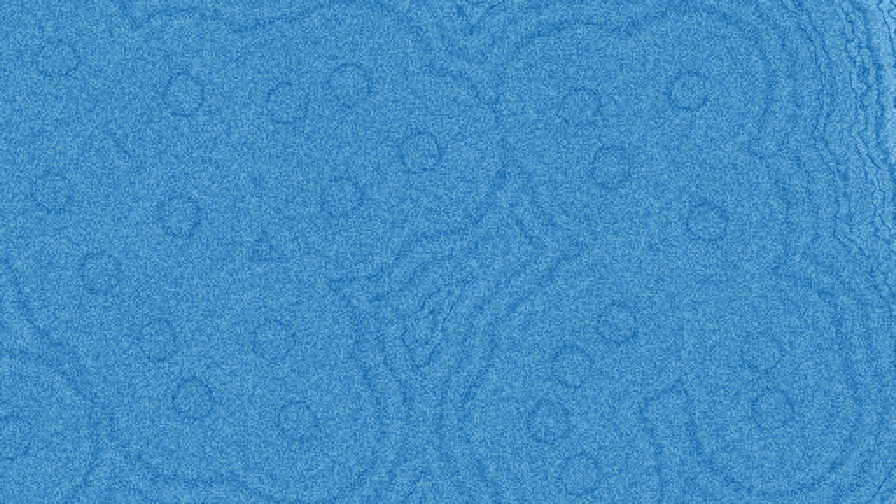
Give the GLSL for this texture, as a WebGL 2 fragment shader.

```glsl
#version 300 es
precision highp float;
// Grainy blue contour field: ragged rings around scattered seeds.
// The distance to the nearest seed drives faint rings nearby and bright,
// dark-edged bands in the empty regions; fine grain covers everything.

uniform vec2 u_resolution;
out vec4 fragColor;

const vec3 DEEP_BLUE = vec3(0.16, 0.47, 0.71);
const vec3 PALE_BLUE = vec3(0.40, 0.67, 0.85);
const ivec2 SEED_GRID = ivec2(6, 4);
const vec2 SEED_CELL = vec2(0.28, 0.25);
const vec2 MIDDLE_VOID = vec2(0.84, 0.33);
const vec2 UPPER_VOID = vec2(0.93, 1.02);
const float VOID_RADIUS = 0.30;
const float VOID_START = 0.265;
const float BAND_WIDTH = 0.03;
const float GRAIN_ROWS = 288.0;

// Integer hash: two uniform values per lattice cell
vec2 hash2(ivec2 cell, uint salt) {
    uvec2 v = uvec2(cell) * 1664525u + 1013904223u + salt * 747796u;
    v.x += v.y * 1664525u;
    v.y += v.x * 1664525u;
    v ^= v >> 16u;
    v.x += v.y * 1664525u;
    v.y += v.x * 1664525u;
    v ^= v >> 16u;
    return vec2(v >> 8u) / 16777216.0;
}

float valueNoise(vec2 p, uint salt) {
    ivec2 cell = ivec2(floor(p));
    vec2 f = fract(p);
    f = f * f * (3.0 - 2.0 * f);
    float a = hash2(cell, salt).x;
    float b = hash2(cell + ivec2(1, 0), salt).x;
    float c = hash2(cell + ivec2(0, 1), salt).x;
    float d = hash2(cell + ivec2(1, 1), salt).x;
    return mix(mix(a, b, f.x), mix(c, d, f.x), f.y);
}

// Soft line of half width w around zero
float softLine(float x, float w) {
    return exp(-x * x / (w * w));
}

// Moves a seed out of a circular void
vec2 pushOut(vec2 seed, vec2 center, float radius) {
    vec2 away = seed - center;
    float len = max(length(away), 0.001);
    return center + away * max(1.0, radius / len);
}

// Distance to jittered seeds; the upper rows stop short of the right edge
float seedDistance(vec2 p) {
    float nearest = 10.0;
    for (int j = 0; j < SEED_GRID.y; j++) {
        for (int i = 0; i < SEED_GRID.x; i++) {
            ivec2 cell = ivec2(i, j);
            vec2 jitter = mix(vec2(0.08), vec2(0.92), hash2(cell, 5u));
            vec2 seed = (vec2(cell) + jitter) * SEED_CELL;
            seed.x *= 1.0 - 0.2 * seed.y * seed.y;
            seed = pushOut(seed, UPPER_VOID, VOID_RADIUS);
            seed = pushOut(seed, MIDDLE_VOID, VOID_RADIUS);
            nearest = min(nearest, distance(p, seed));
        }
    }
    return nearest;
}

// Small dark ring at each seed, then ripples and two thin wide rings
float innerRings(float d) {
    float ripples = 0.07 * cos(d * 130.0) * smoothstep(0.06, 0.16, d);
    float wideRings = 0.20 * softLine(d - 0.165, 0.007)
                    + 0.16 * softLine(d - 0.215, 0.006);
    return ripples - wideRings - 0.36 * softLine(d - 0.039, 0.0045);
}

// Pale bands with dark edges, brighter with distance
float outerBands(float d) {
    float s = (d - VOID_START) / BAND_WIDTH;
    float growth = smoothstep(0.29, 0.54, d);
    float phase = s + 0.28 * sin(s * 2.3);
    float f = fract(phase);
    float edge = softLine(min(f, 1.0 - f) * BAND_WIDTH, 0.0045);
    float lift = 0.13 + 0.90 * growth;
    float gate = smoothstep(VOID_START - 0.007, VOID_START, d);
    return gate * (lift - edge * (0.55 + 0.9 * growth));
}

void main() {
    vec2 p = gl_FragCoord.xy / u_resolution.y;

    // Ragged distance field, rougher away from the seeds
    float d = seedDistance(p);
    float wobble = 0.012 * (valueNoise(p * 75.0, 11u) - 0.5)
                 + 0.010 * (valueNoise(p * 26.0, 12u) - 0.5);
    d += wobble * (0.8 + 1.6 * d);

    // Contours over gentle mottling
    float tone = 0.46 + innerRings(d) + outerBands(d);
    tone += 0.05 * (valueNoise(p * 14.0, 13u) - 0.5);

    // Fine grain with a slight tint variation
    ivec2 grainCell = ivec2(floor(p * GRAIN_ROWS));
    vec2 grain = hash2(grainCell, 21u);
    float tint = hash2(grainCell, 22u).x - 0.5;
    tone += 0.62 * (grain.x + grain.y - 1.0);

    vec3 color = mix(DEEP_BLUE, PALE_BLUE, tone);
    color += vec3(-0.015, -0.01, 0.045) * tint;
    fragColor = vec4(clamp(color, 0.0, 1.0), 1.0);
}
```
